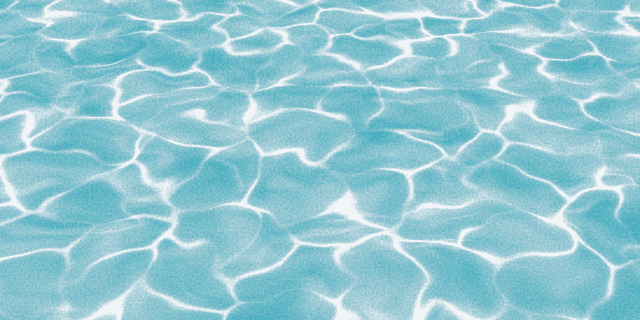
Reproduce this texture procedurally as a WebGL 1 fragment shader.

```glsl
precision highp float;
// Sunlit pool water: a perspective web of white caustic lines over rippled turquoise.
uniform vec2 u_resolution;

#define CELL_DENSITY 3.5
#define FORESHORTEN 0.45
#define TILT 1.35
#define JITTER 0.85
#define LINE_WIDTH 0.03
#define LINE_GAIN 0.36
#define GLOW_GAIN 0.15
#define RIPPLE_GAIN 0.22
#define GRAIN_GAIN 0.15
#define BASE_TONE 0.475

const vec3 DEEP = vec3(0.36, 0.71, 0.77);
const vec3 SHALLOW = vec3(0.63, 0.80, 0.84);
const vec3 SUNLIGHT = vec3(0.95, 0.96, 0.97);

vec2 hash2(vec2 p) {
  vec3 q = fract(p.xyx * vec3(0.1031, 0.1030, 0.0973));
  q += dot(q, q.yzx + 33.33);
  return fract((q.xx + q.yz) * q.zy);
}

float gradientAt(vec2 corner, vec2 offset) {
  float angle = 6.2832 * hash2(corner).x;
  return dot(vec2(cos(angle), sin(angle)), offset);
}

float gradientNoise(vec2 p) {
  vec2 i = floor(p), f = p - i;
  vec2 u = f * f * f * (f * (f * 6.0 - 15.0) + 10.0);
  vec2 e = vec2(1.0, 0.0);
  return mix(mix(gradientAt(i, f), gradientAt(i + e, f - e), u.x),
             mix(gradientAt(i + e.yx, f - e.yx), gradientAt(i + e.xx, f - e.xx), u.x), u.y);
}

vec2 warp(vec2 p) {
  return vec2(gradientNoise(p), gradientNoise(p + 41.7));
}

// Distance to the nearest cell border, softened so that junctions swell.
float borderDistance(vec2 p) {
  vec2 i = floor(p), f = p - i, nearest = vec2(0.0);
  float best = 9.0;
  for (int y = -1; y <= 1; y++) {
    for (int x = -1; x <= 1; x++) {
      vec2 g = vec2(float(x), float(y));
      vec2 r = g + 0.5 + JITTER * (hash2(i + g) - 0.5) - f;
      float d = dot(r, r);
      if (d < best) { best = d; nearest = r; }
    }
  }
  float sum = 0.0001;
  for (int y = -2; y <= 2; y++) {
    for (int x = -2; x <= 2; x++) {
      vec2 g = vec2(float(x), float(y));
      vec2 r = g + 0.5 + JITTER * (hash2(i + g) - 0.5) - f;
      vec2 gap = r - nearest;
      float span = length(gap);
      if (span > 0.001) sum += exp(-28.0 * dot(0.5 * (r + nearest), gap / span));
    }
  }
  return max(-log(sum) / 28.0, 0.0);
}

float lineProfile(float d, float width) {
  return exp(-d * d / (width * width));
}

void main() {
  vec2 p = gl_FragCoord.xy / u_resolution.y;
  float aspect = u_resolution.x / u_resolution.y;

  // Project the canvas onto the receding water surface.
  float scale = 1.0 - FORESHORTEN * p.y;
  vec2 water = CELL_DENSITY * vec2(p.x - 0.5 * aspect, TILT * p.y) / scale + 60.0;
  vec2 bent = water + 0.62 * warp(water * 0.85) + 0.20 * warp(water * 2.1 + 9.0);
  float width = LINE_WIDTH / scale;

  // Main web, with uneven strength and a soft halo.
  float border = borderDistance(bent);
  float strength = mix(0.22, 1.0, smoothstep(-0.28, 0.22, gradientNoise(water * 1.1 + 17.0)));
  float web = strength * lineProfile(border, width * mix(0.75, 1.3, strength));
  float halo = strength * exp(-border / 0.12);

  // Fainter loops and folds along the zero contours of a second field.
  float field = gradientNoise(bent * vec2(0.8, 1.1) + 83.0);
  float fold = smoothstep(0.0, 0.35, gradientNoise(water * 0.9 + 29.0));
  float loops = fold * lineProfile(field, width * 1.2);
  float sheet = fold * smoothstep(0.0, 0.03, field) * exp(-max(field, 0.0) / 0.12);

  // Broad ripples, stretched sideways, and soft glints.
  float ripple = gradientNoise(bent * vec2(0.7, 0.9) + 5.0)
               + gradientNoise(bent * vec2(1.3, 2.0) + 51.0)
               + 0.4 * gradientNoise(bent * vec2(3.0, 5.0) + 13.0);
  float glint = smoothstep(0.18, 0.55, gradientNoise(bent * vec2(1.5, 2.3) + 71.0));

  float grain = gradientNoise(p * 137.0) + 0.6 * gradientNoise(p.yx * 211.0 + 7.0);

  float tone = BASE_TONE + RIPPLE_GAIN * ripple + GLOW_GAIN * halo + LINE_GAIN * web
             + 0.17 * loops + 0.09 * sheet + 0.16 * glint + GRAIN_GAIN * grain;

  // Tone to colour: deep to shallow water, then sunlight.
  vec3 color = mix(DEEP, SHALLOW, clamp((tone - 0.36) / 0.27, -0.3, 1.0));
  color = mix(color, SUNLIGHT, clamp((tone - 0.63) / 0.32, 0.0, 1.0));
  gl_FragColor = vec4(color, 1.0);
}
```
